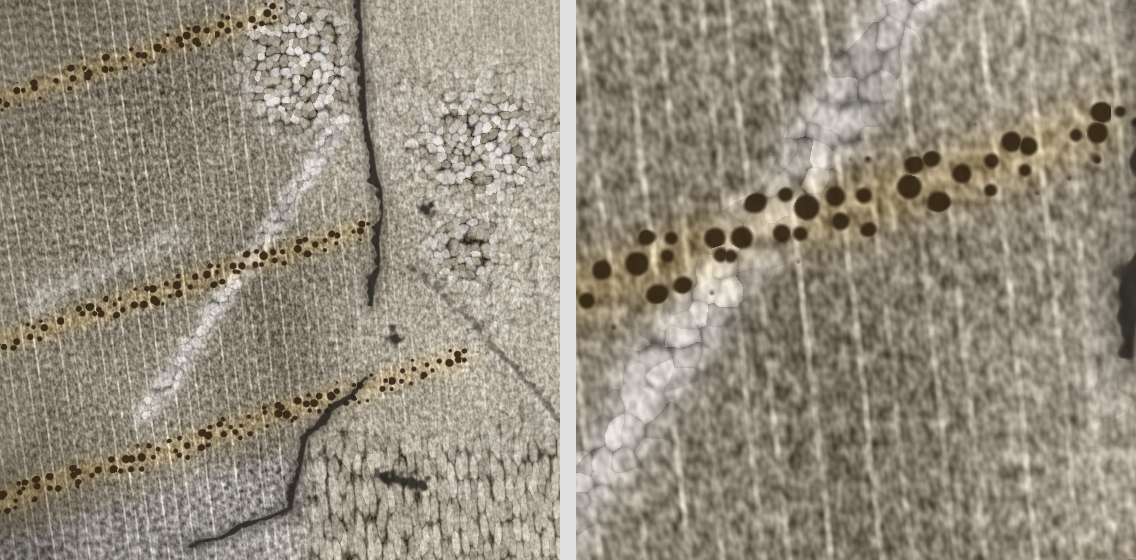
Left, the full canvas; right, a detail of the centre.
Write a three.js fragment shader that draws this texture.

```glsl
// Weathered end grain of wood: slanted pale rays, three rows of dark pores,
// crumbled pale patches, dusty scratches and dark cracks. One scalar tone is
// built from gradient noise, cells and segment distances, then coloured.
varying vec2 vUv;

const vec3 SHADOW = vec3(0.22, 0.19, 0.14);
const vec3 PALE = vec3(0.83, 0.80, 0.74);
const vec3 CHAR = vec3(0.15, 0.135, 0.115);
const vec3 PORE = vec3(0.19, 0.14, 0.075);
const vec3 TAN_TINT = vec3(0.045, 0.01, -0.065);
const vec3 DUST_TINT = vec3(-0.012, 0.0, 0.035);
const float RAY_COUNT = 40.0;
const float RAY_HALF_WIDTH = 0.0019;
const float BAND_SLOPE = 0.31;
const float BAND_WIDTH = 0.024;
const float PORE_SCALE = 52.0;
const float CRUMB_SCALE = 72.0;
const float RIPPLE_COUNT = 52.0;

vec2 hash2(vec2 p) {
  vec3 q = fract(p.xyx * vec3(0.1031, 0.1030, 0.0973));
  q += dot(q, q.yzx + 33.33);
  return fract((q.xx + q.yz) * q.zy);
}

float corner(vec2 cell, vec2 offset) {
  float angle = 6.2832 * hash2(cell).x;
  return dot(vec2(cos(angle), sin(angle)), offset);
}

float gradientNoise(vec2 p) {
  vec2 i = floor(p), f = fract(p), e = vec2(1.0, 0.0);
  vec2 s = f * f * f * (f * (f * 6.0 - 15.0) + 10.0);
  float low = mix(corner(i, f), corner(i + e, f - e), s.x);
  float high = mix(corner(i + e.yx, f - e.yx), corner(i + 1.0, f - 1.0), s.x);
  return mix(low, high, s.y);
}

// Distance to the nearest scattered point, and that point's random id.
vec2 cells(vec2 p) {
  vec2 best = vec2(9.0, 0.0);
  for (int y = -1; y <= 1; y++)
    for (int x = -1; x <= 1; x++) {
      vec2 c = floor(p) + vec2(float(x), float(y));
      float d = length(c + 0.5 + 0.8 * (hash2(c) - 0.5) - p);
      if (d < best.x) best = vec2(d, hash2(c + 71.0).y);
    }
  return best;
}

float segment(vec2 p, vec2 a, vec2 b) {
  vec2 d = b - a;
  return length(p - a - d * clamp(dot(p - a, d) / dot(d, d), 0.0, 1.0));
}

float inside(float d, float inner, float outer) {
  return 1.0 - smoothstep(inner, outer, d);
}

// Weight of one pore row: start height, and where it fades out to the right.
float poreRow(vec2 p, float start, float end) {
  float v = (p.y - start - BAND_SLOPE * p.x) / BAND_WIDTH;
  return exp(-v * v) * inside(p.x, end - 0.05, end + 0.05);
}

void main() {
  vec2 p = vUv;
  float broad = gradientNoise(p * 5.0 + 3.0);
  float medium = gradientNoise(p * 17.0);
  float fine = gradientNoise(p * 85.0);
  vec2 jag = p + 0.012 * vec2(medium, gradientNoise(p * 19.0 + 40.0)) + 0.004 * fine;
  float focus = 1.0 - 0.5 * smoothstep(0.35, 0.7, length(p - 0.5));

  // Base light, darker on the left, with grain stretched along the rays
  float rightSide = smoothstep(0.48, 0.8, p.x + 0.12 * broad);
  float u = p.x + mix(0.17, 0.06, p.x) * (p.y - 1.0) + 0.002 * medium;
  float tone = mix(0.49, 0.79, rightSide) + 0.16 * broad + 0.1 * medium;
  tone -= 0.14 * inside(length(p - vec2(0.0, 1.0)), 0.0, 0.5);
  float grain = 0.38 * gradientNoise(vec2(u * 150.0, p.y * 105.0)) + 0.26 * fine
    + 0.32 * gradientNoise(vec2(u * 250.0, p.y * 190.0) + 9.0);
  tone += grain * focus;

  // Rays with ripples of cells between them
  float ray = u * RAY_COUNT;
  vec2 rayRandom = hash2(vec2(floor(ray) + 60.0, 7.0));
  float across = fract(ray) - 0.5 - 0.5 * (rayRandom.x - 0.5);
  float ripple = sin(6.2832 * RIPPLE_COUNT * p.y + 5.0 * across * across + 5.0 * medium + 2.0 * rayRandom.y);
  tone += 0.075 * ripple * inside(p.x, 0.2, 0.55) * smoothstep(0.35, 0.65, p.y);
  float line = inside(abs(across) / RAY_COUNT, RAY_HALF_WIDTH * 0.2, RAY_HALF_WIDTH * 1.7);
  float rayPart = line * mix(0.5, 1.0, rayRandom.y) * (1.0 - 0.55 * rightSide);
  tone += rayPart * (0.34 + 0.3 * gradientNoise(vec2(ray, p.y * 30.0)));

  // Masks of crumbled wood, dusty scratches and fibres
  float patches = max(inside(length((jag - vec2(0.53, 0.88)) * vec2(1.0, 0.85)), 0.06, 0.15),
    inside(length((jag - vec2(0.86, 0.74)) * vec2(0.75, 1.0)), 0.04, 0.16));
  patches = max(patches, inside(length(jag - vec2(0.83, 0.56)), 0.03, 0.11));
  patches = max(patches, 0.4 * rightSide * smoothstep(-0.15, 0.25, broad));
  float scratch = inside(segment(jag, vec2(0.61, 0.78), vec2(0.26, 0.26)), 0.006, 0.032);
  scratch = max(scratch, 0.6 * inside(segment(jag, vec2(0.32, 0.58), vec2(0.06, 0.46)), 0.0, 0.035));
  float below = jag.y - 0.1 - BAND_SLOPE * jag.x;
  float dust = inside(below, -0.09, -0.035) * inside(jag.x, 0.48, 0.62);
  float fibre = inside(jag.y, 0.17, 0.29) * smoothstep(0.48, 0.6, jag.x);

  // Pale chips with brown gaps
  vec2 chip = cells(jag * CRUMB_SCALE);
  float chipTone = 0.86 + 0.6 * (chip.y - 0.5) - 0.7 * smoothstep(0.38, 0.85, chip.x) + 0.5 * grain;
  tone = mix(tone, chipTone, max(patches, 0.65 * scratch));
  vec2 strand = cells(vec2(u * 75.0, jag.y * 27.0));
  float strandTone = 0.82 + 0.45 * (strand.y - 0.5) - 0.75 * smoothstep(0.4, 0.8, strand.x) + 0.6 * grain;
  tone = mix(tone, strandTone, 0.8 * fibre);
  tone += 0.16 * scratch + dust * (0.1 + 0.35 * fine);
  tone -= 0.3 * inside(length(p), 0.0, 0.25);
  vec3 color = mix(SHADOW, PALE, clamp(tone, -0.15, 1.18));
  color += DUST_TINT * max(max(scratch, dust), patches * step(0.5, chip.y));

  // Pore rows in tan wood
  vec2 rowPoint = p + vec2(0.0, 0.012 * broad + 0.008 * medium);
  float row = max(poreRow(rowPoint, 0.388, 0.66), poreRow(rowPoint, 0.105, 0.84));
  row = max(row, poreRow(rowPoint, 0.824, 0.5));
  color += row * (TAN_TINT + 0.045);
  vec2 pore = cells(p * PORE_SCALE);
  float radius = mix(0.2, 0.42, fract(pore.y * 7.3)) * smoothstep(0.12, 0.65, row);
  float hole = inside(pore.x, radius - 0.1, radius + 0.07) * step(0.2, pore.y) * smoothstep(0.1, 0.35, row);
  color = mix(color, PORE, 0.93 * hole);

  // Cracks and dark pits
  float crack = min(segment(jag, vec2(0.638, 1.02), vec2(0.65, 0.79)), segment(jag, vec2(0.65, 0.79), vec2(0.678, 0.66)));
  crack = min(crack, min(segment(jag, vec2(0.678, 0.66), vec2(0.672, 0.52)), segment(jag, vec2(0.672, 0.52), vec2(0.66, 0.46))));
  float split = min(segment(jag, vec2(0.65, 0.32), vec2(0.547, 0.22)), segment(jag, vec2(0.547, 0.22), vec2(0.515, 0.09)));
  split = min(split, segment(jag, vec2(0.515, 0.09), vec2(0.34, 0.025)));
  float seam = min(segment(jag, vec2(0.73, 0.525), vec2(0.83, 0.44)), segment(jag, vec2(0.83, 0.44), vec2(1.02, 0.23)));
  float pit = min(length(jag - vec2(0.762, 0.629)), length(jag - vec2(0.703, 0.4)));
  pit = min(pit, segment(jag, vec2(0.68, 0.15), vec2(0.75, 0.135)));
  float gap = min(crack, split) - 0.006 * medium - 0.005 * fine;
  float dark = max(0.9 * inside(gap, 0.002, 0.009), 0.35 * inside(gap, 0.0, 0.03));
  dark = max(dark, 0.85 * inside(pit + 0.012 * fine, 0.004, 0.02));
  dark = max(dark, 0.42 * inside(seam + 0.008 * fine, 0.0, 0.011));
  gl_FragColor = vec4(mix(color, CHAR, dark), 1.0);
}
```
